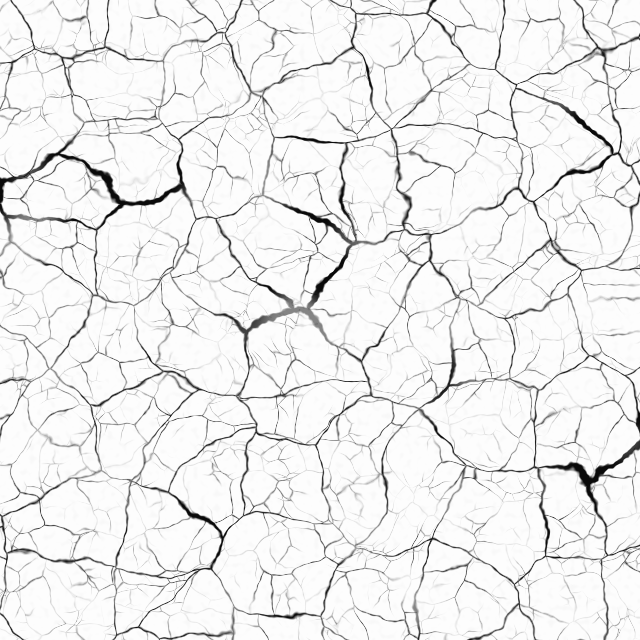
This texture is drawn by a Shadertoy shader. Its source:

```glsl
// Dried, cracked ground in black on white: three nested levels of warped
// Voronoi borders. Each finer level is reseeded inside its parent cell, so
// thin cracks end at thicker ones; gradient noise varies width and strength.

const vec3 PAPER = vec3(0.993);
const vec3 INK = vec3(0.04);
const float TAU = 6.2831853;

// Two random values in 0..1 for an integer lattice point
vec2 hash2(vec2 cell) {
    uvec2 q = uvec2(ivec2(cell)) * uvec2(1597u, 3812u) + uvec2(911u, 277u);
    uint n = (q.x ^ (q.y * 2654u)) * 74761u + q.y * 9277u;
    n = (n ^ (n >> 15)) * 73244u + 12345u;
    n = (n ^ (n >> 13)) * 60493u;
    uint m = (n ^ (n >> 16)) * 48271u + 7919u;
    m ^= m >> 14;
    return vec2(n >> 8 & 65535u, m >> 8 & 65535u) / 65535.0;
}

float cornerSlope(vec2 corner, vec2 offset) {
    float angle = TAU * hash2(corner).x;
    return dot(vec2(cos(angle), sin(angle)), offset);
}

// Gradient noise, about -0.7 to 0.7
float gradientNoise(vec2 p) {
    vec2 i = floor(p), f = p - i;
    vec2 u = f * f * f * (f * (f * 6.0 - 15.0) + 10.0);
    vec2 e = vec2(1.0, 0.0);
    float low = mix(cornerSlope(i, f), cornerSlope(i + e, f - e), u.x);
    float high = mix(cornerSlope(i + e.yx, f - e.yx), cornerSlope(i + 1.0, f - 1.0), u.x);
    return mix(low, high, u.y);
}

// Bends a point by several octaves of noise, for jagged cracks
vec2 warp(vec2 p, float frequency, float amount) {
    vec2 bent = p;
    for (int octave = 0; octave < 4; octave++) {
        vec2 q = p * frequency;
        bent += amount * vec2(gradientNoise(q + 11.0), gradientNoise(q + 57.0));
        frequency *= 2.3;
        amount *= 0.42;
    }
    return bent;
}

// Voronoi cells: x is the distance to the nearest border, yz the cell id
vec3 voronoi(vec2 p) {
    vec2 base = floor(p), f = p - base;
    vec2 nearest = vec2(0.0), nearestCell = vec2(0.0);
    float best = 8.0;
    for (int y = -1; y <= 1; y++)
    for (int x = -1; x <= 1; x++) {
        vec2 cell = vec2(x, y);
        vec2 r = cell + hash2(base + cell) - f;
        if (dot(r, r) < best) {
            best = dot(r, r);
            nearest = r;
            nearestCell = cell;
        }
    }
    float border = 8.0;
    for (int y = -2; y <= 2; y++)
    for (int x = -2; x <= 2; x++) {
        vec2 cell = nearestCell + vec2(x, y);
        vec2 r = cell + hash2(base + cell) - f;
        vec2 gap = r - nearest;
        if (dot(gap, gap) > 0.0001)
            border = min(border, dot(0.5 * (nearest + r), normalize(gap)));
    }
    return vec3(border, base + nearestCell);
}

// Coordinates of a finer level, shifted at random for each parent cell
vec2 childPoint(vec2 p, float scale, vec2 parent) {
    return p * scale + floor(90.0 * hash2(parent + 31.0)) + hash2(parent);
}

float crackInk(float dist, float halfWidth, float softness) {
    return 1.0 - smoothstep(halfWidth - softness, halfWidth + softness, dist);
}

// Noise turned into a 0..1 mask
float patches(vec2 p, float frequency, float low, float high) {
    return smoothstep(low, high, gradientNoise(p * frequency + frequency));
}

void mainImage(out vec4 fragColor, in vec2 fragCoord) {
    vec2 uv = fragCoord / iResolution.y;
    float softness = max(0.0017, 0.75 / iResolution.y);
    vec2 p = warp(uv, 6.0, 0.04);

    // Nested crack levels
    const float MAIN = 7.5, BRANCH = 16.0, HAIR = 30.0;
    vec3 plates = voronoi(p * MAIN);
    vec3 pieces = voronoi(childPoint(p, BRANCH, plates.yz));
    vec3 flakes = voronoi(childPoint(p, HAIR, pieces.yz));

    // Main cracks swell in places, with crumbled edges
    float heavy = patches(uv, 5.0, 0.08, 0.5);
    float crumble = gradientNoise(uv * 130.0);
    float mainWidth = 0.001 + 0.0032 * heavy + (0.0008 + 0.002 * heavy) * crumble;
    float mainInk = crackInk(plates.x / MAIN, mainWidth, softness);
    mainInk *= mix(0.5, 1.0, patches(uv, 9.0, -0.4, 0.1));

    // Branches and hairlines fade in and out
    float branchInk = crackInk(pieces.x / BRANCH, 0.0005 + 0.0008 * crumble, softness);
    branchInk *= mix(0.12, 1.0, patches(uv, 13.0, -0.25, 0.4));
    float hairInk = crackInk(flakes.x / HAIR, 0.0002 + 0.0008 * crumble, softness);
    hairInk *= 0.65 * patches(uv, 19.0, -0.05, 0.45);

    // Ink over faintly mottled paper
    float ink = 1.0 - (1.0 - mainInk) * (1.0 - branchInk) * (1.0 - hairInk);
    float mottle = 0.02 * patches(uv, 90.0, 0.0, 0.6);
    fragColor = vec4(mix(PAPER - mottle, INK, ink), 1.0);
}
```
